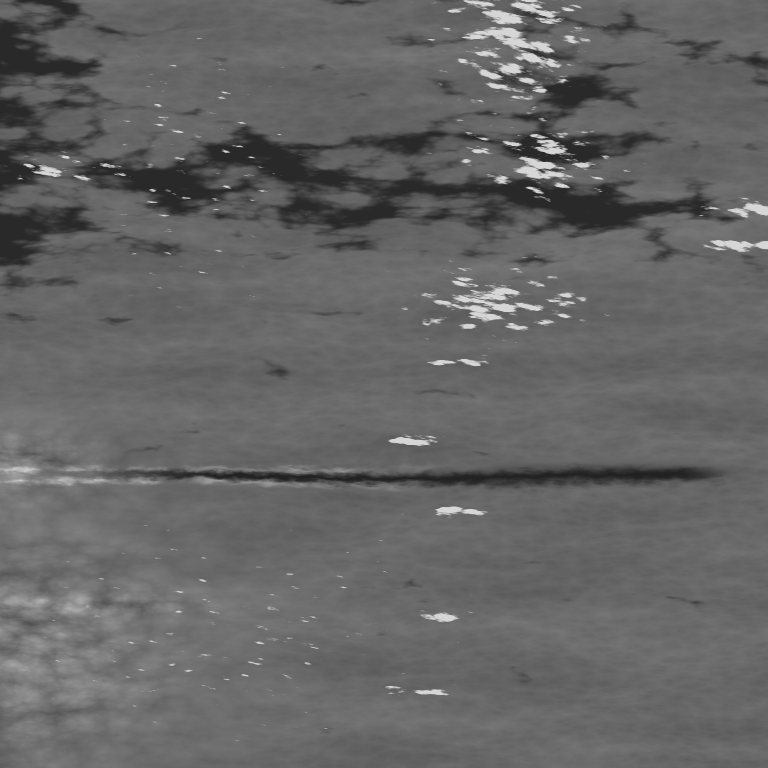
Write a WebGL 1 fragment shader that draws this texture.

```glsl
precision highp float;
uniform vec2 u_resolution;

#define BASE_TONE 0.415
#define DARK_TONE 0.16
#define SEAM_TONE 0.10
#define GLINT_TONE 0.84
#define FLAKE_SCALE vec2(20.0, 68.0)
#define STAIN_SCALE vec2(9.0, 27.0)
#define GRAIN_SCALE vec2(32.0, 85.0)
#define SEAM_HEIGHT 0.38

vec2 hash2(vec2 p) {
  p = vec2(dot(p, vec2(127.1, 311.7)), dot(p, vec2(269.5, 183.3)));
  return fract(sin(p) * 43758.5);
}

// Distance to the nearest jittered cell point
float cellular(vec2 p) {
  vec2 cell = floor(p), local = fract(p);
  float nearest = 4.0;
  for (int j = -1; j <= 1; j++) {
    for (int i = -1; i <= 1; i++) {
      vec2 offset = vec2(float(i), float(j));
      vec2 d = offset + hash2(cell + offset) - local;
      nearest = min(nearest, dot(d, d));
    }
  }
  return sqrt(nearest);
}

// Layered cellular noise centred on zero
float layers(vec2 p) {
  float sum = 0.0, amplitude = 0.5;
  for (int i = 0; i < 4; i++) {
    sum += amplitude * (cellular(p) - 0.48);
    p = p * 2.03 + vec2(17.3, 9.1);
    amplitude *= 0.5;
  }
  return sum;
}

// Soft elliptical area
float region(vec2 p, vec2 centre, vec2 radius) {
  vec2 d = (p - centre) / radius;
  return exp(-dot(d, d));
}

float stainDensity(vec2 p) {
  float d = region(p, vec2(0.0, 0.93), vec2(0.13, 0.18));
  d += region(p, vec2(0.34, 0.765), vec2(0.28, 0.07));
  d += region(p, vec2(0.76, 0.725), vec2(0.25, 0.03));
  d += 0.75 * region(p, vec2(0.72, 0.88), vec2(0.14, 0.17));
  d += 0.8 * region(p, vec2(0.0, 0.67), vec2(0.14, 0.06));
  return min(d + 0.2 * smoothstep(0.5, 0.7, p.y), 1.1);
}

float glintDensity(vec2 p) {
  float d = 1.1 * region(p, vec2(0.67, 0.96), vec2(0.12, 0.16));
  d = max(d, 1.1 * region(p, vec2(0.7, 0.79), vec2(0.14, 0.06)));
  d = max(d, 1.15 * region(p, vec2(0.65, 0.605), vec2(0.14, 0.055)));
  d = max(d, region(p, vec2(0.09, 0.78), vec2(0.1, 0.025)));
  d = max(d, 0.62 * region(p, vec2(0.25, 0.78), vec2(0.16, 0.25)));
  d = max(d, 0.55 * region(p, vec2(0.3, 0.18), vec2(0.4, 0.2)));
  // Short reflections down the middle
  for (int i = 0; i < 5; i++) {
    float k = float(i);
    vec2 centre = vec2(0.57 + 0.035 * sin(k * 2.4 + 4.0), 0.1 + 0.11 * k + 0.015 * sin(k * 4.1));
    d = max(d, 1.25 * region(p, centre, vec2(0.06, 0.009)));
  }
  // Long reflections at the right edge
  for (int i = 0; i < 2; i++) {
    vec2 centre = vec2(0.99, 0.68 + 0.05 * float(i));
    d = max(d, 1.4 * region(p, centre, vec2(0.09, 0.013)));
  }
  return d;
}

void main() {
  vec2 p = gl_FragCoord.xy / u_resolution;
  vec2 w = p + vec2(0.0, 0.004 * sin(p.x * 19.0 + 2.0 * sin(p.y * 31.0)));
  float grain = layers(w * GRAIN_SCALE);

  // Calm surface with faint horizontal streaks
  float tone = BASE_TONE + 0.13 * layers(w * vec2(2.5, 17.0)) + 0.08 * grain;

  // Rough pale area at the lower left
  float pale = region(p, vec2(0.0, 0.15), vec2(0.24, 0.17));
  pale += region(p, vec2(0.0, 0.4), vec2(0.15, 0.045));
  pale += 0.7 * region(p, vec2(0.12, 0.213), vec2(0.15, 0.012));
  float rough = layers(w * vec2(17.0, 32.0) + 5.0);
  tone += pale * (0.06 - 0.45 * rough - 0.2 * grain);

  // Broken dark stains
  float stain = 0.8 * stainDensity(p) - 0.3 + 2.0 * layers(w * STAIN_SCALE) + 0.3 * grain;
  tone = mix(tone, DARK_TONE, smoothstep(0.08, 0.62, stain));

  // Dark seam with a pale ragged rim
  float seamY = SEAM_HEIGHT + 0.003 * sin(p.x * 9.0) + 0.012 * grain;
  float thickness = 0.005 + 0.006 * region(p, vec2(0.75, SEAM_HEIGHT), vec2(0.22, 1.0));
  float ends = smoothstep(0.03, 0.3, p.x) * (1.0 - smoothstep(0.88, 0.98, p.x));
  float away = (p.y - seamY) / thickness;
  float rim = exp(-pow(abs(away) - 1.6, 2.0) * 2.0) * (1.0 - smoothstep(0.4, 0.65, p.x));
  tone += rim * max(0.0, 0.07 - 0.6 * rough);
  tone = mix(tone, SEAM_TONE, 0.9 * ends * exp(-away * away));

  // Bright flakes, tilted slightly down to the right
  float flake = -layers(vec2(w.x, w.y + 0.12 * w.x) * FLAKE_SCALE);
  float glint = smoothstep(0.43, 0.57, 0.4 * glintDensity(p) + flake);
  tone = mix(tone, GLINT_TONE, glint);

  gl_FragColor = vec4(vec3(clamp(tone, 0.0, 1.0)), 1.0);
}
```
